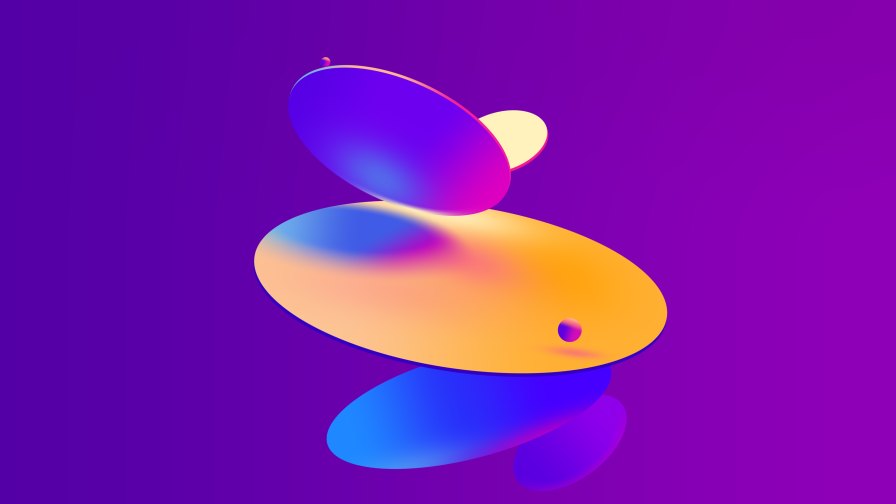
Reproduce this background procedurally as a WebGL 1 fragment shader.

```glsl
precision highp float;

uniform vec2 u_resolution;

#define BACK_LEFT vec3(0.32, 0.00, 0.65)
#define BACK_RIGHT vec3(0.56, 0.00, 0.72)
#define CREAM vec3(1.00, 0.95, 0.74)
#define PEACH vec3(0.99, 0.77, 0.58)
#define ORANGE vec3(1.00, 0.69, 0.20)
#define PINK vec3(0.98, 0.42, 0.50)
#define MAGENTA vec3(0.74, 0.00, 0.76)
#define VIOLET vec3(0.43, 0.00, 0.94)
#define BLUE vec3(0.25, 0.36, 0.90)
#define SKY vec3(0.44, 0.70, 0.92)
#define RIM_BLUE vec3(0.20, 0.00, 0.76)

// Ellipse space: the outline has length 1
vec2 toEllipse(vec2 p, vec2 center, vec2 radii, float angle) {
  float c = cos(angle), s = sin(angle);
  vec2 d = p - center;
  return vec2(c * d.x + s * d.y, c * d.y - s * d.x) / radii;
}

// Smooth-edged coverage from an approximate ellipse distance
float cover(vec2 q, vec2 radii) {
  float len = length(q);
  float dist = (len - 1.0) * len / (length(q / radii) + 1e-4);
  float pixel = 1.0 / u_resolution.y;
  return 1.0 - smoothstep(-0.7 * pixel, 0.7 * pixel, dist);
}

float disc(vec2 p, vec2 center, vec2 radii, float angle) {
  return cover(toEllipse(p, center, radii, angle), radii);
}

float glow(vec2 p, vec2 center, vec2 radii, float angle) {
  vec2 q = toEllipse(p, center, radii, angle);
  return exp(-dot(q, q));
}

vec3 background(vec2 uv) {
  vec3 col = mix(BACK_LEFT, BACK_RIGHT, smoothstep(-0.1, 1.05, uv.x));
  return col * (1.0 - 0.06 * smoothstep(0.5, 1.0, uv.y) * uv.x);
}

vec3 purpleShade(vec2 q) {
  vec3 col = mix(vec3(0.35, 0.0, 0.88), vec3(0.56, 0.0, 0.92), smoothstep(-0.9, 0.8, q.x));
  return mix(col, MAGENTA, 0.4 * smoothstep(0.75, 1.0, length(q)) * smoothstep(0.2, -0.8, q.y));
}

vec3 blueShade(vec2 q) {
  vec3 col = mix(vec3(0.12, 0.53, 1.0), vec3(0.16, 0.18, 0.98), smoothstep(-0.85, 0.0, q.x));
  col = mix(col, vec3(0.27, 0.0, 1.0), smoothstep(-0.1, 0.6, q.x));
  col = mix(col, SKY, 0.5 * glow(q, vec2(-0.5, -0.9), vec2(0.45, 0.35), 0.0));
  return mix(col, MAGENTA, 0.85 * glow(q, vec2(0.45, -0.95), vec2(0.6, 0.28), 0.35));
}

vec3 largeShade(vec2 p, vec2 q) {
  vec3 col = mix(PEACH, ORANGE, smoothstep(-0.6, 0.55, q.x));
  col = mix(col, vec3(1.0, 0.64, 0.04), 0.9 * glow(p, vec2(1.12, 0.45), vec2(0.12, 0.07), -0.4));
  col = mix(col, PINK, 0.8 * glow(p, vec2(0.925, 0.485), vec2(0.12, 0.045), -0.3));
  col = mix(col, PINK, 0.3 * glow(p, vec2(0.80, 0.42), vec2(0.22, 0.055), -0.15));
  col = mix(col, CREAM, 0.9 * glow(p, vec2(0.88, 0.578), vec2(0.16, 0.03), -0.2));

  // Coloured shadow, sharper above than below
  vec2 s = toEllipse(p, vec2(0.694, 0.530), vec2(0.225, 0.069), -0.12);
  float soft = mix(0.28, 0.75, smoothstep(0.3, -0.6, s.y));
  float mask = 1.0 - smoothstep(1.0 - soft, 1.0 + 0.35 * soft, length(s));
  vec3 tint = mix(SKY, BLUE, smoothstep(-0.75, 0.1, s.x));
  tint = mix(tint, MAGENTA, smoothstep(0.15, 0.8, s.x - 0.4 * s.y));
  tint = mix(tint, vec3(0.70, 0.50, 0.85), 0.5 * smoothstep(-0.2, -0.9, s.y) * smoothstep(0.5, -0.3, s.x));
  col = mix(col, tint, mask);

  // Reflection under the small ball
  return mix(col, PINK, 0.75 * glow(p, vec2(1.14, 0.300), vec2(0.05, 0.009), -0.12));
}

vec3 upperShade(vec2 p, vec2 q) {
  vec3 col = mix(vec3(0.34, 0.0, 0.90), VIOLET, smoothstep(-1.0, -0.2, q.x));
  col = mix(col, vec3(0.87, 0.0, 0.75), smoothstep(0.1, 1.0, q.x - 0.15 * q.y));
  col = mix(col, vec3(0.32, 0.45, 0.92), 0.9 * glow(p, vec2(0.755, 0.645), vec2(0.10, 0.055), -0.55));
  float edge = smoothstep(0.9, 1.0, length(q));
  return mix(col, CREAM, edge * glow(p, vec2(0.82, 0.585), vec2(0.085, 0.035), -0.25));
}

vec3 upperRim(float x) {
  vec3 col = mix(SKY, vec3(1.0, 0.72, 0.58), smoothstep(0.60, 0.72, x));
  return mix(col, vec3(0.95, 0.12, 0.62), smoothstep(0.78, 0.92, x));
}

vec3 ballShade(vec2 q) {
  vec3 col = mix(vec3(0.36, 0.0, 0.88), vec3(0.82, 0.05, 0.72), smoothstep(-0.6, 0.6, q.x));
  col = mix(col, PINK, smoothstep(0.1, 0.65, q.y));
  return mix(col, PEACH, smoothstep(0.55, 1.0, q.y) * 0.8);
}

void main() {
  vec2 p = gl_FragCoord.xy / u_resolution.y;
  p.x += 0.5 * (16.0 / 9.0 - u_resolution.x / u_resolution.y);
  vec3 col = background(gl_FragCoord.xy / u_resolution);

  // Lower discs
  vec2 center = vec2(1.131, 0.1215), radii = vec2(0.1285, 0.0727);
  vec2 q = toEllipse(p, center, radii, 0.632);
  col = mix(col, purpleShade(q), cover(q, radii));
  center = vec2(0.9306, 0.1944); radii = vec2(0.291, 0.1037);
  q = toEllipse(p, center, radii, 0.259);
  col = mix(col, blueShade(q), cover(q, radii));

  // Pale disc at the back
  center = vec2(0.991, 0.7188); radii = vec2(0.0977, 0.058);
  col = mix(col, vec3(0.95, 0.10, 0.55), disc(p, center + vec2(0.002, -0.005), radii, 0.30));
  col = mix(col, CREAM, disc(p, center, radii, 0.30));

  // Large disc with its rim below
  center = vec2(0.914, 0.4306); radii = vec2(0.4135, 0.162);
  col = mix(col, RIM_BLUE, disc(p, center - vec2(0.001, 0.007), radii, -0.147));
  q = toEllipse(p, center, radii, -0.147);
  col = mix(col, largeShade(p, q), cover(q, radii));

  // Upper disc with its rim above
  center = vec2(0.7917, 0.7188); radii = vec2(0.236, 0.1197);
  col = mix(col, upperRim(p.x), disc(p, center + vec2(0.002, 0.005), radii, -0.434));
  q = toEllipse(p, center, radii, -0.434);
  col = mix(col, upperShade(p, q), cover(q, radii));

  // Small balls
  radii = vec2(0.0236);
  q = toEllipse(p, vec2(1.1305, 0.345), radii, -0.3);
  col = mix(col, ballShade(q), cover(q, radii));
  radii = vec2(0.0095);
  q = toEllipse(p, vec2(0.646, 0.877), radii, -0.3);
  col = mix(col, ballShade(q), cover(q, radii));

  gl_FragColor = vec4(col, 1.0);
}
```
